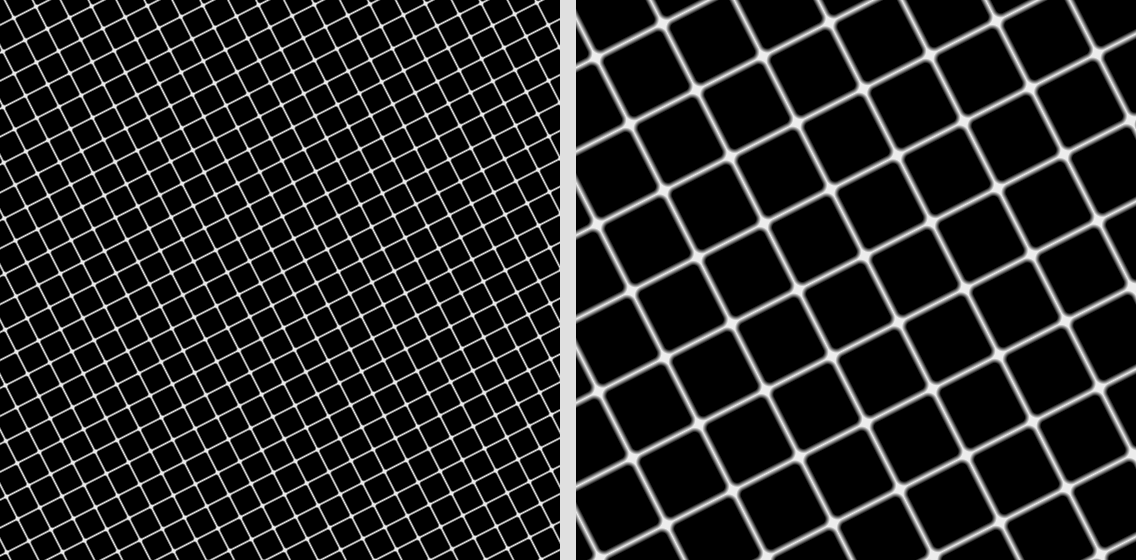
Left, the full canvas; right, a detail of the centre.
Reproduce this pattern procedurally as a WebGL 1 fragment shader.

```glsl
precision highp float;

uniform vec2 u_resolution;

#define CELLS 22.5              // cells per canvas height
#define TILT_DEGREES 27.0
#define LINE_OFFSET vec2(0.25, 0.235)
#define LINE_HALF_WIDTH 0.066   // in cells, centre to black
#define CORNER_RADIUS 0.13      // in cells
#define LINE_COLOR vec3(0.93)
#define CELL_COLOR vec3(0.0)

vec2 rotate(vec2 p, float angle) {
    float c = cos(angle);
    float s = sin(angle);
    return vec2(c * p.x + s * p.y, c * p.y - s * p.x);
}

// Distance inward from the border of a rounded unit cell
float cellBorderDistance(vec2 p) {
    vec2 fromCenter = abs(fract(p) - 0.5);
    vec2 q = fromCenter - (0.5 - CORNER_RADIUS);
    return CORNER_RADIUS - length(max(q, 0.0)) - min(max(q.x, q.y), 0.0);
}

void main() {
    vec2 p = (gl_FragCoord.xy - 0.5 * u_resolution) / u_resolution.y;
    vec2 grid = rotate(p, radians(TILT_DEGREES)) * CELLS - LINE_OFFSET;

    // Soft line profile, never thinner than one pixel
    float pixel = CELLS / u_resolution.y;
    float halfWidth = max(LINE_HALF_WIDTH, pixel);
    float line = clamp(1.0 - cellBorderDistance(grid) / halfWidth, 0.0, 1.0);

    gl_FragColor = vec4(mix(CELL_COLOR, LINE_COLOR, line), 1.0);
}
```
